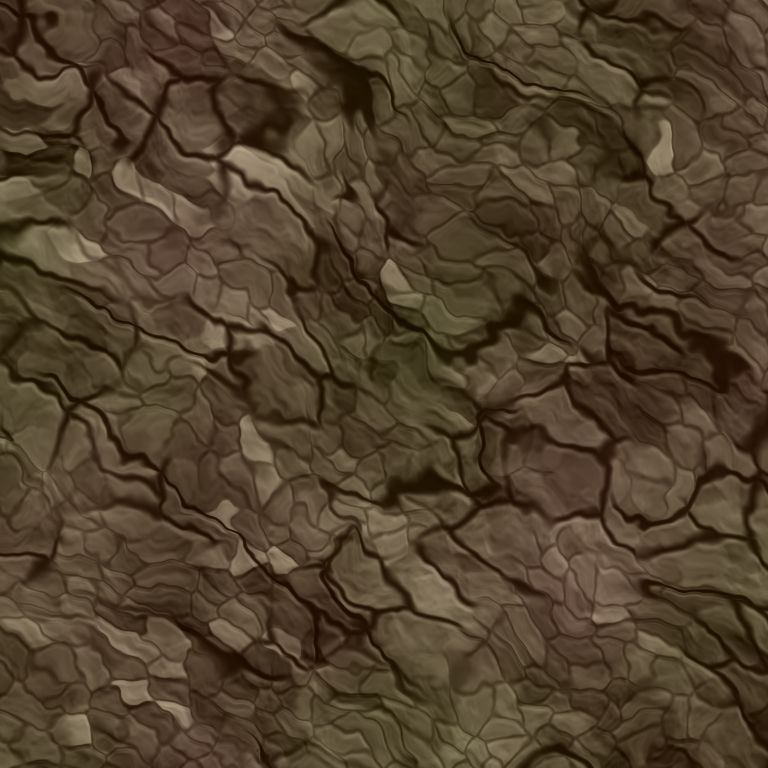
A WebGL 2 fragment shader for this texture:

```glsl
#version 300 es
precision highp float;
// Rough brown tree bark: overlapping flakes along a diagonal grain, split by dark cracks.

uniform vec2 u_resolution;
out vec4 fragColor;

const vec2 GRAIN = vec2(0.79, -0.613);       // direction of the fibres
const vec2 LIGHT_STEP = vec2(0.0015, 0.006); // offset towards the light
const vec2 PLATE_SCALE = vec2(8.0, 14.0);    // plates along and across the grain
const vec2 CHIP_SCALE = vec2(20.0, 31.0);    // chips along and across the grain
const vec2 FISSURE_SCALE = vec2(3.2, 8.5);
const vec2 ROUGH_SCALE = vec2(38.0, 62.0);
const float FLAKE_SHARPNESS = 24.0;
const float BASE_TONE = 0.335;
const float CRACK_TONE = 0.105;
const float RELIEF = 0.21;
const vec3 TONE_SLOPE = vec3(1.0, 1.0, 0.92);
const vec3 TONE_OFFSET = vec3(0.0, -0.06, -0.115);
const vec3 RUDDY_TINT = vec3(0.06, -0.02, 0.05);

struct Bark {
    float height;
    float tone;
    float crack;
};

float hash(vec2 p) {
    vec3 q = fract(p.xyx * vec3(0.1031, 0.1030, 0.0973));
    q += dot(q, q.yzx + 33.33);
    return fract((q.x + q.y) * q.z);
}

float noise(vec2 p) {
    vec2 i = floor(p);
    vec2 f = fract(p);
    f = f * f * f * (f * (f * 6.0 - 15.0) + 10.0);
    float low = mix(hash(i), hash(i + vec2(1, 0)), f.x);
    float high = mix(hash(i + vec2(0, 1)), hash(i + vec2(1, 1)), f.x);
    return mix(low, high, f.y);
}

float fbm(vec2 p, int octaves) {
    float sum = 0.0, total = 0.0, amp = 0.5;
    for (int i = 0; i < octaves; i++) {
        sum += amp * noise(p);
        total += amp;
        amp *= 0.5;
        p = mat2(1.6, 1.2, -1.2, 1.6) * p + 17.3;
    }
    return sum / total;
}

// Soft cellular pattern: x is the flake level, y the distance to its rim
vec2 flakes(vec2 p, float seed) {
    vec2 cell = floor(p);
    float sum = 0.0, total = 0.0, nearest = 9.0, second = 9.0;
    for (int j = -1; j <= 1; j++) {
        for (int i = -1; i <= 1; i++) {
            vec2 c = cell + vec2(i, j);
            vec2 jitter = vec2(hash(c + seed), hash(c + seed + 41.7));
            float d = length(c + 0.1 + 0.8 * jitter - p);
            float weight = exp(-FLAKE_SHARPNESS * d);
            sum += weight * hash(c + seed + 83.1);
            total += weight;
            second = min(second, max(nearest, d));
            nearest = min(nearest, d);
        }
    }
    return vec2(sum / total, second - nearest);
}

// Ragged displacement at three sizes
vec2 warp(vec2 p) {
    vec2 shift = vec2(0.0);
    float scale = 7.0, amount = 0.055;
    for (int i = 0; i < 3; i++) {
        shift += amount * (vec2(noise(p * scale + 5.2), noise(p * scale + 61.8)) - 0.5);
        scale *= 2.9;
        amount *= 0.42;
    }
    return p + shift;
}

Bark bark(vec2 p) {
    vec2 w = warp(p) + 2.0;
    vec2 q = vec2(dot(w, GRAIN), dot(w, vec2(-GRAIN.y, GRAIN.x))) + 4.0;
    vec2 plate = flakes(q * PLATE_SCALE, 3.0);
    vec2 chip = flakes(q * CHIP_SCALE, 19.0);
    float rough = fbm(q * ROUGH_SCALE, 3) - 0.5;

    // Long fissures, plus partly open rims of plates and chips
    float ridge = abs(fbm(q * FISSURE_SCALE, 3) - 0.5);
    float split = smoothstep(0.35, 0.62, noise(q * vec2(6.0, 9.0) + 31.0));
    float open = smoothstep(0.42, 0.72, noise(q * vec2(9.0, 13.0) + 8.0));
    float fissure = (1.0 - smoothstep(0.006, 0.034, ridge)) * split;
    float rim = (1.0 - smoothstep(0.0, 0.17, plate.y)) * open;
    float nick = (1.0 - smoothstep(0.0, 0.2, chip.y)) * (1.0 - open) * 0.4;
    float crack = max(fissure, max(rim, nick));
    float hollow = (1.0 - smoothstep(0.0, 0.11, ridge)) * split;

    float pale = smoothstep(0.75, 0.95, chip.x) * smoothstep(0.52, 0.75, noise(p * 6.0 + 12.0));
    float tone = 0.13 * (plate.x - 0.5) + 0.09 * (chip.x - 0.5) + 0.15 * rough;
    tone += 0.14 * pale - 0.045 * hollow;
    float height = 0.5 * plate.x + 0.3 * chip.x + 0.45 * rough - 0.45 * crack;
    return Bark(height, tone, crack);
}

void main() {
    vec2 p = gl_FragCoord.xy / min(u_resolution.x, u_resolution.y);
    Bark here = bark(p);
    Bark lit = bark(p + LIGHT_STEP);

    // Broad patches, flake tones and light on the edges
    float patches = fbm(p * 3.5 + 9.0, 3) - 0.5;
    float relief = clamp(here.height - lit.height, -0.5, 0.45);
    float tone = BASE_TONE + 0.24 * patches + here.tone + RELIEF * relief;
    tone = mix(tone, CRACK_TONE, 0.85 * here.crack);
    tone = max(tone, CRACK_TONE);

    float ruddy = fbm(p * 4.0 + 47.0, 3) - 0.5;
    vec3 colour = tone * TONE_SLOPE + TONE_OFFSET + ruddy * RUDDY_TINT;
    fragColor = vec4(clamp(colour, 0.0, 1.0), 1.0);
}
```
